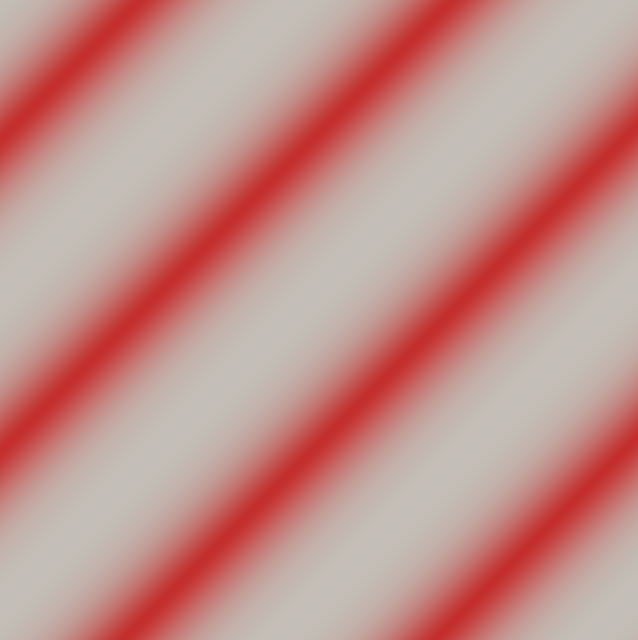
Give the GLSL for this pattern, as a Shadertoy shader.

```glsl
const vec3 STRIPE_RED = vec3(0.765, 0.180, 0.175);
const vec3 GROUND_PALE = vec3(0.765, 0.757, 0.727);
const float STRIPE_PERIOD = 0.487;  // spacing along either axis, in canvas heights
const float STRIPE_OFFSET = 0.219;  // first stripe centre, from the upper left corner
const float FADE_RATE = 4.5;        // higher gives narrower stripes
const float FADE_POWER = 1.5;       // higher gives a flatter stripe core

// Distance to the nearest stripe centre: 0 on the centre, 1 midway between two
float stripeDistance(vec2 p) {
    float diagonal = p.x + 1.0 - p.y;
    float phase = fract((diagonal - STRIPE_OFFSET) / STRIPE_PERIOD + 0.5);
    return abs(2.0 * phase - 1.0);
}

// Soft falloff from the stripe core into the ground
float stripeStrength(float distanceToCentre) {
    return exp(-FADE_RATE * pow(distanceToCentre, FADE_POWER));
}

void mainImage(out vec4 fragColor, in vec2 fragCoord) {
    vec2 p = fragCoord / iResolution.y;
    float strength = stripeStrength(stripeDistance(p));
    fragColor = vec4(mix(GROUND_PALE, STRIPE_RED, strength), 1.0);
}
```
